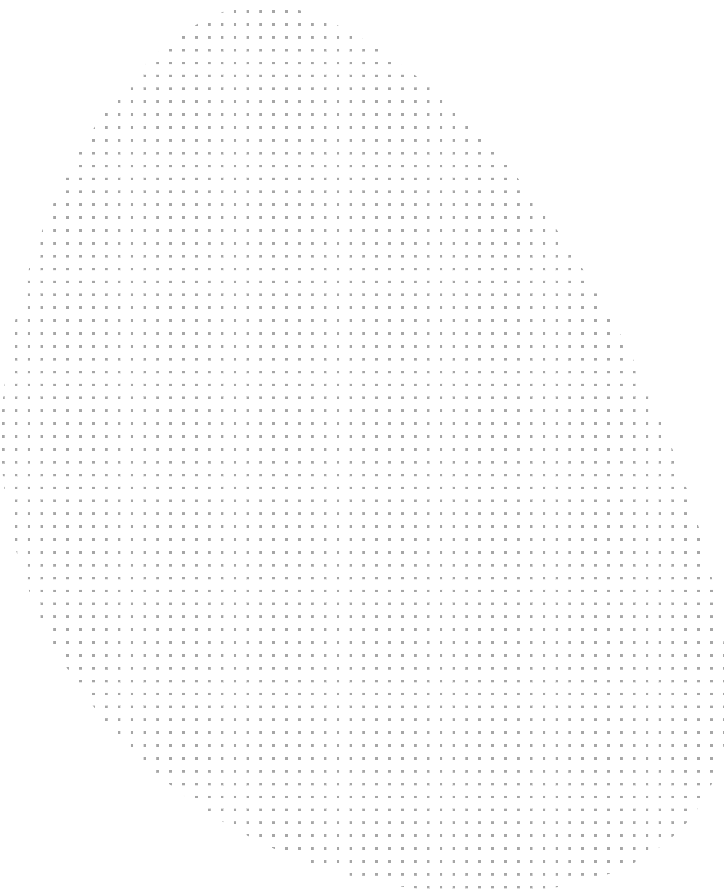
Write a WebGL 1 fragment shader that draws this pattern.

```glsl
precision highp float;
// A fine lattice of small grey squares on white, seen through a tilted egg.
// The egg is the overlap of four superellipse quarters, which meet at its
// top, left, bottom and right extremes. Lengths are in canvas heights.

uniform vec2 u_resolution;

// Signed distance (approximate) to a quarter arc running between two extremes.
// "side" touches the vertical tangent, "cap" the horizontal one.
float quarterArc(vec2 p, vec2 side, vec2 cap, float power) {
  vec2 centre = vec2(cap.x, side.y);
  vec2 radii = vec2(side.x, cap.y) - centre;
  vec2 q = max((p - centre) / radii, 0.0001);
  float reach = pow(pow(q.x, power) + pow(q.y, power), 1.0 / power);
  return (reach - 1.0) * min(abs(radii.x), abs(radii.y));
}

float eggDistance(vec2 p) {
  vec2 top = vec2(0.2943, 0.9961);
  vec2 left = vec2(0.0013, 0.5117);
  vec2 bottom = vec2(0.5339, 0.0039);
  vec2 right = vec2(0.8125, 0.2253);
  float upper = max(quarterArc(p, left, top, 1.8), quarterArc(p, right, top, 1.62));
  float lower = max(quarterArc(p, left, bottom, 2.0), quarterArc(p, right, bottom, 2.4));
  return max(upper, lower);
}

// Signed distance to the nearest square of the lattice
float latticeDistance(vec2 p) {
  float pitch = 0.014371;
  vec2 offset = abs(fract((p - vec2(0.0036, 0.0099)) / pitch + 0.5) - 0.5) * pitch;
  return max(offset.x, offset.y) - 0.00149;
}

// Coverage inside a shape, with an edge of the given half width
float coverage(float distance_, float halfWidth) {
  return 1.0 - smoothstep(-halfWidth, halfWidth, distance_);
}

void main() {
  vec2 p = gl_FragCoord.xy / u_resolution.y;
  float pixel = 1.0 / u_resolution.y;

  float squares = coverage(latticeDistance(p), 0.2 * pixel);
  float egg = coverage(eggDistance(p), 0.5 * pixel);

  vec3 paper = vec3(1.0);
  vec3 squareGrey = vec3(0.65);
  gl_FragColor = vec4(mix(paper, squareGrey, squares * egg), 1.0);
}
```
